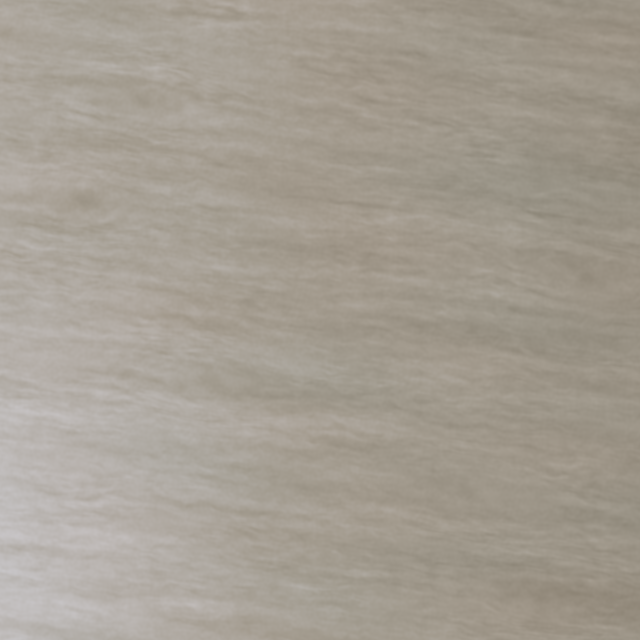
A three.js fragment shader for this texture:

```glsl
varying vec2 vUv;

#define DARK vec3(0.570, 0.540, 0.485)
#define MID vec3(0.640, 0.610, 0.560)
#define PALE vec3(0.740, 0.720, 0.705)
#define GRAIN_SLOPE 0.125
#define BAND_CONTRAST 0.85
#define FIBRE_CONTRAST 1.3
#define STREAK_CONTRAST 0.022
#define FALLOFF 0.078
#define GLOW 0.085
#define TINT 0.014
#define KNOTS 6

vec2 hash2(vec2 p) {
  p = vec2(dot(p, vec2(127.1, 311.7)), dot(p, vec2(269.5, 183.3)));
  return fract(sin(p) * 43758.5453);
}

float gradientDot(vec2 cell, vec2 corner, vec2 f) {
  return dot(hash2(cell + corner) * 2.0 - 1.0, f - corner);
}

float gradientNoise(vec2 p) {
  vec2 i = floor(p);
  vec2 f = p - i;
  vec2 u = f * f * f * (f * (f * 6.0 - 15.0) + 10.0);
  float low = mix(gradientDot(i, vec2(0.0, 0.0), f), gradientDot(i, vec2(1.0, 0.0), f), u.x);
  float high = mix(gradientDot(i, vec2(0.0, 1.0), f), gradientDot(i, vec2(1.0, 1.0), f), u.x);
  return mix(low, high, u.y);
}

// Spreads the grain around scattered knots; z gathers their dark hearts
vec3 bendAroundKnots(vec2 p) {
  vec3 bent = vec3(p, 0.0);
  for (int k = 0; k < KNOTS; k++) {
    vec2 h = hash2(vec2(float(k) + 3.0, 17.0));
    vec2 centre = vec2(h.x, (float(k) + h.y) / float(KNOTS) + GRAIN_SLOPE * h.x);
    vec2 d = p - centre;
    float reach = exp(-dot(d * vec2(10.0, 24.0), d * vec2(10.0, 24.0)));
    float heart = exp(-dot(d * vec2(55.0, 85.0), d * vec2(55.0, 85.0)));
    bent.y -= d.y * reach * 0.65;
    bent.z += heart * (0.4 + 0.6 * h.y);
  }
  return bent;
}

// Soft bands, from broad to narrow, stretched along the grain
float grainBands(vec2 p) {
  float bands = 0.042 * gradientNoise(p * vec2(1.6, 13.0));
  bands += 0.050 * gradientNoise(p * vec2(3.2, 31.0) + 11.0);
  bands += 0.036 * gradientNoise(p * vec2(8.0, 58.0) + 23.0);
  return bands;
}

// Short ragged fibres, broken up by patches of stronger and weaker grain
float grainFibres(vec2 p) {
  float patches = 1.0 + 1.2 * gradientNoise(p * vec2(6.0, 14.0) + 29.0);
  float fibres = 0.026 * gradientNoise(p * vec2(22.0, 90.0) + 37.0);
  fibres += 0.020 * gradientNoise(p * vec2(48.0, 140.0) + 43.0);
  return fibres * patches;
}

// Faint strokes, pale or dark, that fade in and out
float grainStreaks(vec2 p) {
  float pale = smoothstep(0.05, 0.60, gradientNoise(p * vec2(4.5, 40.0) + 51.0));
  float dark = smoothstep(0.05, 0.60, gradientNoise(p * vec2(4.0, 46.0) + 73.0));
  return pale - dark;
}

vec3 woodColour(float tone) {
  vec3 shade = mix(DARK, MID, (tone - DARK.r) / (MID.r - DARK.r));
  vec3 lit = mix(MID, PALE, (tone - MID.r) / (PALE.r - MID.r));
  return mix(shade, lit, smoothstep(MID.r - 0.01, MID.r + 0.01, tone));
}

void main() {
  // Grain frame, tilted, gently wavy and rough at small scale
  vec2 grain = vec2(vUv.x, vUv.y + GRAIN_SLOPE * vUv.x);
  vec3 knots = bendAroundKnots(grain);
  grain = knots.xy;
  grain.y += 0.016 * gradientNoise(grain * vec2(3.0, 5.0) + 5.0);
  grain.y += 0.007 * gradientNoise(grain * vec2(13.0, 20.0) + 9.0);
  grain.y += 0.004 * gradientNoise(grain * vec2(40.0, 50.0) + 15.0);

  // Light fades to the right, with a cool sheen at the lower left
  vec2 fromGlow = (vUv - vec2(0.0, 0.12)) * vec2(2.9, 2.7);
  float sheen = exp(-dot(fromGlow, fromGlow));
  float tone = 0.676 - FALLOFF * vUv.x + GLOW * sheen;

  // Wood figure and faint mottling
  tone += BAND_CONTRAST * grainBands(grain);
  tone += FIBRE_CONTRAST * grainFibres(grain);
  tone += STREAK_CONTRAST * grainStreaks(grain);
  tone += 0.016 * gradientNoise(vUv * vec2(60.0, 80.0));
  tone += 0.016 * gradientNoise(vUv * 150.0 + 19.0);
  tone -= 0.050 * knots.z;

  // Warm and cool patches
  float warmth = gradientNoise(grain * vec2(3.0, 8.0) + 91.0);
  vec3 tint = TINT * warmth * vec3(0.8, -0.3, -0.6);
  tint += sheen * vec3(-0.006, 0.0, 0.006);
  gl_FragColor = vec4(woodColour(tone) + tint, 1.0);
}
```
